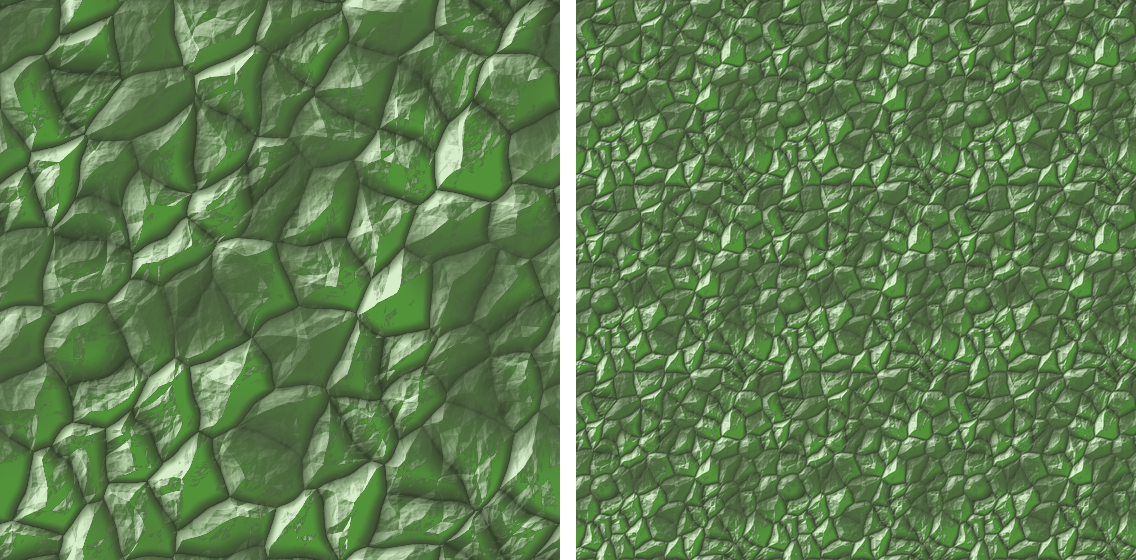
Left: one tile. Right: repeated 3 by 3.
This texture is drawn by a WebGL 1 fragment shader. Its source:

```glsl
precision highp float;
// Tileable crumpled green rock: faceted pillows with pale lit sides and leaf-green lee sides.
uniform vec2 u_resolution;

// Random pair per lattice point, wrapping every n points.
vec2 hash(vec2 cell, float n) {
  cell = floor(mod(cell + 0.5, n));
  vec2 q = vec2(dot(cell, vec2(127.1, 311.7)), dot(cell, vec2(269.5, 183.3)));
  return fract(sin(q + n * 1.7) * 43758.545);
}

float corner(vec2 cell, vec2 offset, float n) {
  float angle = 6.2832 * hash(cell, n).x;
  return dot(vec2(cos(angle), sin(angle)), offset);
}

// Gradient noise with n lattice cells across the canvas.
float noise(vec2 p, float n) {
  p *= n;
  vec2 i = floor(p), f = p - i;
  vec2 w = f * f * f * (f * (f * 6.0 - 15.0) + 10.0);
  vec2 e = vec2(1.0, 0.0);
  float low = mix(corner(i, f, n), corner(i + e, f - e, n), w.x);
  float high = mix(corner(i + e.yx, f - e.yx, n), corner(i + 1.0, f - 1.0, n), w.x);
  return mix(low, high, w.y);
}

// Flat-sided pyramids on Voronoi cells: x = height above the crevice, y = cell random.
vec2 facets(vec2 p, float n) {
  p *= n;
  vec2 base = floor(p), f = p - base;
  vec2 grain = vec2(0.6, 0.8);
  float nearest = 9.0, second = 9.0, id = 0.0;
  for (int y = -2; y <= 2; y++) {
    for (int x = -2; x <= 2; x++) {
      vec2 cell = vec2(float(x), float(y));
      vec2 rnd = hash(base + cell, n);
      vec2 d = cell + 0.05 + 0.9 * rnd - f;
      d -= 0.16 * dot(d, grain) * grain;
      float dist = dot(d, d);
      if (dist < nearest) {
        second = nearest;
        nearest = dist;
        id = fract(rnd.x * 7.0 + rnd.y * 13.0);
      } else {
        second = min(second, dist);
      }
    }
  }
  return vec2(second - nearest, id);
}

// x = total height, y = pillow height, z = pillow random.
vec3 surface(vec2 p) {
  // Bend the crevices
  p += 0.04 * vec2(noise(p, 4.0), noise(p, 5.0));
  p += 0.016 * vec2(noise(p, 13.0), noise(p, 14.0));
  vec2 pillow = facets(p, 9.0);
  float height = pillow.x / 9.0;
  height += 0.42 * facets(p, 17.0).x / 17.0;
  height += 0.2 * facets(p, 37.0).x / 37.0;
  // Fine paper-like wrinkles
  float n = 30.0;
  for (int i = 0; i < 3; i++) {
    height -= 0.22 * abs(noise(p, n)) / n;
    n *= 2.0;
  }
  return vec3(height, pillow);
}

void main() {
  vec2 p = gl_FragCoord.xy / u_resolution;

  // Slope towards a light at the upper left
  vec2 away = 0.0011 * vec2(0.77, -0.64);
  vec3 behind = surface(p + away), ahead = surface(p - away);
  float slope = (behind.x - ahead.x) / 0.0022;
  vec3 ground = 0.5 * (behind + ahead);

  // Some patches and pillows lie flat and dull
  float relief = smoothstep(-0.46, 0.22, noise(p, 5.0) + 0.6 * (ground.z - 0.5));
  slope *= mix(0.3, 1.15, relief);

  float body = smoothstep(0.0, 0.34, ground.y);
  float shade = smoothstep(0.0, 0.55, -slope);
  float lit = smoothstep(-0.15, 1.75, slope) * mix(0.45, 1.0, body);

  vec3 moss = vec3(0.29, 0.375, 0.24);
  vec3 leaf = vec3(0.32, 0.575, 0.225);
  vec3 pale = vec3(0.69, 0.785, 0.64);

  float green = body * mix(0.45, 1.0, shade) * mix(0.25, 1.0, relief);
  vec3 color = mix(moss, leaf, green);
  color = mix(color, pale, lit);
  color += 0.15 * smoothstep(1.4, 2.5, slope) * body;

  // Crevices and the foot of the lee sides, fainter where the ground is flat
  color *= 1.0 - 0.15 * shade * (1.0 - body);
  float crevice = 1.0 - smoothstep(0.0, 0.06, ground.y);
  color *= 1.0 - mix(0.08, 0.2, relief) * crevice;
  gl_FragColor = vec4(color, 1.0);
}
```
